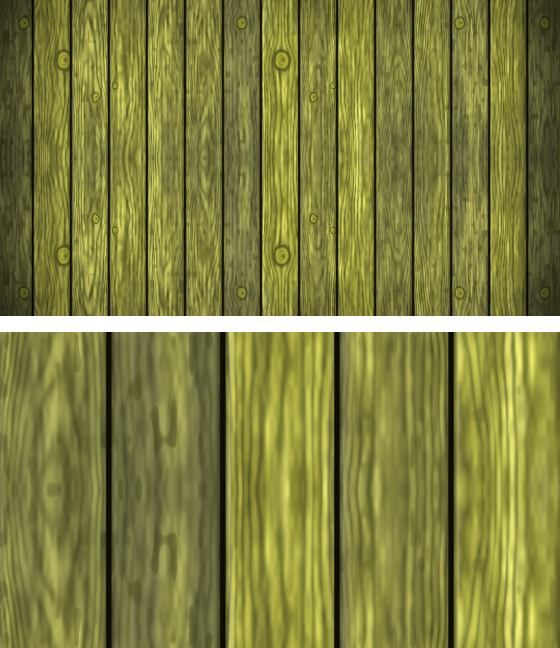
Top: the whole. Bottom: its middle third, enlarged.
Give the GLSL for this texture, as a Shadertoy shader.

```glsl
// Weathered olive-yellow boards standing side by side, mirrored about mid-height.
// Each board gets a warped grain field (straight or arched), fibres, knots and
// wear from value noise; dark gaps and a soft vignette finish the wall.

const float PLANK_WIDTH = 0.0679;     // share of canvas width
const float FIRST_GAP   = 0.0586;
const float GAP_HALF    = 0.0016;
const float KNOT_PERIOD = 0.389;      // knots recur at this spacing
const float KNOT_MIRROR = 0.897;      // beyond this they run backwards
const float KNOT_LIMIT  = 0.85;       // no knots between here and the mirror
const float GRAIN_LINES = 9.0;        // straight lines per board

const vec3 GREY_WOOD   = vec3(0.52, 0.52, 0.30);
const vec3 YELLOW_WOOD = vec3(0.68, 0.68, 0.24);
const vec3 PALE_WOOD   = vec3(0.80, 0.80, 0.42);
const vec3 DARK_WOOD   = vec3(0.28, 0.28, 0.12);
const vec3 WORN_WOOD   = vec3(0.41, 0.41, 0.25);
const vec3 KNOT_WOOD   = vec3(0.73, 0.73, 0.22);
const vec3 GAP_COLOR   = vec3(0.05, 0.05, 0.02);

// How yellow each board is, left to right
const float YELLOWNESS[15] = float[15](0.1, 0.85, 0.45, 0.7, 0.5, 0.4, 0.05,
    0.9, 0.55, 0.9, 0.4, 0.5, 0.15, 0.8, 0.1);

// Knots of one period: x, height from the middle, radius
const vec3 KNOTS[4] = vec3[4](vec3(0.043, 0.426, 0.015), vec3(0.1146, 0.308, 0.023),
    vec3(0.171, 0.192, 0.011), vec3(0.206, 0.229, 0.008));

float hash(vec2 p) {
    vec3 q = fract(p.xyx * 0.1031);
    q += dot(q, q.yzx + 33.33);
    return fract((q.x + q.y) * q.z);
}

float noise(vec2 p) {
    vec2 i = floor(p), f = fract(p);
    f = f * f * (3.0 - 2.0 * f);
    return mix(mix(hash(i), hash(i + vec2(1, 0)), f.x),
               mix(hash(i + vec2(0, 1)), hash(i + vec2(1, 1)), f.x), f.y);
}

float plankAt(float x) { return (x - FIRST_GAP) / PLANK_WIDTH + 1.0; }

// Returns x: sideways push on the grain, y: knot body, z: rings and rim
vec3 knotField(float x, float v, float id, float aspect) {
    vec3 result = vec3(0.0);
    float side = x < KNOT_MIRROR ? 1.0 : -1.0;
    float foldedX = KNOT_MIRROR - abs(x - KNOT_MIRROR);
    for (int i = 0; i < 4; i++) {
        vec3 k = KNOTS[i];
        float knotX = k.x + KNOT_PERIOD * floor((foldedX - k.x) / KNOT_PERIOD + 0.5);
        float dx = foldedX - knotX;
        if (knotX > KNOT_LIMIT || floor(plankAt(x - side * dx)) != id) continue;
        vec2 d = vec2(dx * aspect, (v - k.y) * 0.8) / k.z;
        float r = length(d) + 0.35 * (noise(d * 1.3 + k.xy * 90.0) - 0.5);
        result.x -= side * dx / PLANK_WIDTH * 0.85 * exp(-dot(d, d) * 0.2);
        result.y = max(result.y, 1.0 - smoothstep(0.75, 1.05, r));
        float rim = exp(-pow((r - 1.0) * 4.5, 2.0));
        float core = 0.7 * exp(-pow(length(d - vec2(0.2, 0.1)) * 3.0, 2.0));
        float rings = 0.35 * (0.5 + 0.5 * cos(r * 13.0)) * exp(-r * r * 0.5);
        result.z = max(result.z, max(rim * 0.75, max(core, rings)));
    }
    return result;
}

void mainImage(out vec4 fragColor, in vec2 fragCoord) {
    vec2 uv = fragCoord / iResolution.xy;
    float x = uv.x, v = abs(uv.y - 0.5);
    float plank = plankAt(x), id = floor(plank), local = fract(plank);
    float seed = hash(vec2(id, 7.0));
    float yellow = YELLOWNESS[int(clamp(id, 0.0, 14.0))];
    vec3 knot = knotField(x, v, id, iResolution.x / iResolution.y);

    // Grain: straight lines, or arches that close into eyes at mid-height
    float across = local + knot.x;
    float warp = noise(vec2(across * 2.5 + seed * 50.0, v * 5.0 + id * 3.0)) - 0.5;
    float wobble = noise(vec2(across * 7.0 + id * 9.0, v * 22.0)) - 0.5;
    float straight = across * GRAIN_LINES + warp * 3.5;
    float center = across - 0.3 - 0.4 * seed;
    float arched = center * center * 24.0 + v * 9.0 + warp * 3.0;
    float isArched = step(1.5, mod(id, 6.0)) * step(mod(id + 1.0, 3.0), 0.5)
                   + step(abs(mod(id, 6.0) - 4.0), 0.5);
    float phase = mix(straight, arched, min(isArched, 1.0)) + wobble * 0.5;
    float line = pow(0.5 + 0.5 * cos(6.2832 * phase), 2.0);
    line *= 0.35 + 0.65 * noise(vec2(across * 6.0 + id * 5.0, v * 7.0));

    // Fibres and broad streaks along the board
    float fibre = noise(vec2(x * 260.0, v * 14.0)) - 0.5;
    float fine = noise(vec2(x * 420.0, v * 60.0)) - 0.5;
    float streak = noise(vec2(across * 3.5 + id * 11.0, v * 3.0 + seed * 20.0));

    // Wood colour
    float hue = clamp(yellow + (streak - 0.5) * 0.7, 0.0, 1.0);
    vec3 color = mix(GREY_WOOD, YELLOW_WOOD, hue);
    float pale = smoothstep(0.5, 0.9, streak + fibre * 0.5) * (0.25 + 0.5 * yellow);
    color = mix(color, PALE_WOOD, pale);
    float worn = smoothstep(0.24, 0.02, v + (streak - 0.5) * 0.25) * (1.0 - yellow);
    color = mix(color, WORN_WOOD, worn * 0.75);
    color = mix(color, DARK_WOOD, line * mix(0.45, 0.68, hue));
    color *= 1.0 + fibre * 0.38 + fine * 0.22;

    // Short cracks and scuffs, mostly on the grey boards
    float scuff = smoothstep(0.72, 0.88, noise(vec2(x * 190.0, v * 38.0 + id)));
    color = mix(color, DARK_WOOD, scuff * (0.5 - 0.35 * yellow));

    color = mix(color, KNOT_WOOD * (1.0 + fibre * 0.2), knot.y * 0.85);
    color = mix(color, DARK_WOOD, knot.z);

    // Board edges and gaps
    float edge = min(local, 1.0 - local) * PLANK_WIDTH;
    float soft = 0.75 / iResolution.x;
    color *= mix(0.68, 1.0, smoothstep(GAP_HALF, 0.007, edge));
    color += 0.13 * exp(-pow((local * PLANK_WIDTH - 0.0042) / 0.0013, 2.0)) * (0.4 + yellow);
    color = mix(GAP_COLOR, color, smoothstep(GAP_HALF - soft, GAP_HALF + soft, edge));

    // Vignette
    float sides = smoothstep(-0.04, 0.14, min(x, 1.0 - x));
    float ends = smoothstep(0.28, 0.52, v);
    color *= mix(0.45, 1.0, sides) * (1.0 - ends * mix(0.4, 0.17, sides));
    fragColor = vec4(clamp(color, 0.0, 1.0), 1.0);
}
```
